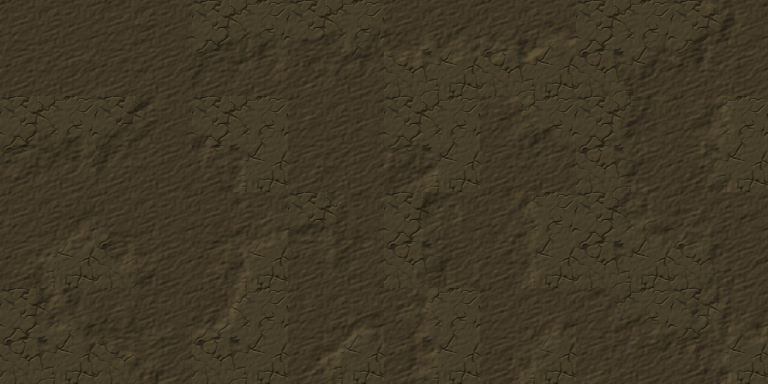
This texture is drawn by a Shadertoy shader. Its source:

```glsl
// Draws an 8 by 4 sheet of terrain tiles where rippled mud meets raised, cracked clay.

const vec2 TILES = vec2(8.0, 4.0);
const vec3 MUD_COLOR = vec3(0.249, 0.213, 0.146);
const vec3 CLAY_COLOR = vec3(0.273, 0.238, 0.161);
const vec3 CRACK_COLOR = vec3(0.130, 0.112, 0.075);
const vec2 LIGHT_DIR = vec2(-0.7, 0.7);
const float RELIEF_STEP = 0.010;   // slope sampling distance, in tiles
const float RIPPLE_HEIGHT = 0.0055;
const float GRAIN_HEIGHT = 0.0055;
const float BUMP_HEIGHT = 0.042;
const float CLAY_HEIGHT = 0.020;
const float CRACK_DEPTH = 0.008;
const float CRACK_CELLS = 7.0;     // clay plates across one tile
const float CRACK_WIDTH = 0.17;    // in plates

// Clay corners of each tile, top row first: 1 = TL, 2 = TR, 4 = BL, 8 = BR
const int CORNERS[32] = int[32](
    0, 0, 3, 3, 12, 12, 7, 1,
    3, 1, 11, 0, 11, 2, 5, 10,
    8, 4, 8, 1, 5, 10, 13, 4,
    13, 4, 14, 8, 10, 8, 2, 9);

float hash(vec2 p) {
    vec3 q = fract(vec3(p.xyx) * 0.1031);
    q += dot(q, q.yzx + 33.33);
    return fract((q.x + q.y) * q.z);
}

// Value noise that wraps after a whole number of cells
float noise(vec2 p, float period, float seed) {
    vec2 i = floor(p), f = fract(p);
    f = f * f * (3.0 - 2.0 * f);
    vec2 a = mod(i, period) + seed, b = mod(i + 1.0, period) + seed;
    return mix(mix(hash(a), hash(vec2(b.x, a.y)), f.x),
               mix(hash(vec2(a.x, b.y)), hash(b), f.x), f.y);
}

float fbm(vec2 p, float cells, float seed) {
    float sum = 0.0, gain = 0.5;
    for (int i = 0; i < 3; i++) {
        sum += gain * noise(p * cells, cells, seed);
        cells *= 2.0;
        gain *= 0.5;
    }
    return sum / 0.875;
}

// Broken cracks along the borders of wrapping cells
float cracks(vec2 p) {
    vec2 warp = vec2(noise(p * 20.0, 20.0, 3.0), noise(p * 20.0, 20.0, 41.0)) - 0.5;
    vec2 q = p * CRACK_CELLS + warp * 0.4;
    vec2 cell = floor(q);
    float nearest = 9.0, second = 9.0;
    for (int y = -1; y <= 1; y++)
    for (int x = -1; x <= 1; x++) {
        vec2 c = cell + vec2(x, y), id = mod(c, CRACK_CELLS);
        float d = distance(q, c + 0.05 + 0.9 * vec2(hash(id + 7.0), hash(id + 63.0)));
        second = min(second, max(nearest, d));
        nearest = min(nearest, d);
    }
    float strength = smoothstep(0.2, 0.85, noise(p * 11.0, 11.0, 19.0));
    return strength * (1.0 - smoothstep(0.02, CRACK_WIDTH, second - nearest));
}

// Blend of the four corner types, roughened inside the tile
float clayField(vec2 p, int corners, float seed) {
    vec4 c = vec4(corners & 1, (corners >> 1) & 1, (corners >> 2) & 1, (corners >> 3) & 1);
    vec2 w = smoothstep(0.0, 1.0, p);
    float field = mix(mix(c.z, c.w, w.x), mix(c.x, c.y, w.x), w.y);
    return field + (fbm(p, 4.0, seed) - 0.5) * 0.65;
}

// Returns height, clay coverage and crack coverage
vec3 terrain(vec2 p, int corners, float seed) {
    float field = clayField(p, corners, seed);
    float clay = smoothstep(0.32, 0.68, field);
    float slope = smoothstep(0.0, 0.3, field) * (1.0 - smoothstep(0.4, 0.8, field));
    float crack = cracks(p) * clay;
    float ripple = noise(12.0 * vec2(p.x, 3.0 * p.y - p.x), 12.0, 11.0);
    float grain = noise(p * 32.0, 32.0, 27.0);
    float height = mix(RIPPLE_HEIGHT, 0.002, clay) * ripple
        + GRAIN_HEIGHT * mix(1.0, 0.6, clay) * grain
        + BUMP_HEIGHT * slope * (fbm(p, 6.0, seed + 90.0) - 0.5)
        + CLAY_HEIGHT * clay - CRACK_DEPTH * crack;
    return vec3(height, clay, crack);
}

vec3 shade(vec2 uv) {
    vec2 t = uv * TILES, id = clamp(floor(t), vec2(0.0), TILES - 1.0), p = t - id;
    int corners = CORNERS[int((TILES.y - 1.0 - id.y) * TILES.x + id.x)];
    float seed = 100.0 + 17.0 * id.x + 139.0 * id.y;

    // Relief lighting from the upper left
    vec3 here = terrain(p, corners, seed);
    vec2 slope = vec2(terrain(p + vec2(RELIEF_STEP, 0.0), corners, seed).x,
                      terrain(p + vec2(0.0, RELIEF_STEP), corners, seed).x) - here.x;
    float light = clamp(1.0 - dot(slope / RELIEF_STEP, LIGHT_DIR), 0.6, 1.4);

    // Soil colour
    vec3 soil = mix(MUD_COLOR, CLAY_COLOR, here.y);
    return mix(soil, CRACK_COLOR, 0.7 * here.z) * light;
}

void mainImage(out vec4 fragColor, in vec2 fragCoord) {
    // Four samples smooth the fine relief
    vec3 color = vec3(0.0);
    for (int i = 0; i < 4; i++) {
        vec2 offset = vec2(i & 1, i >> 1) * 0.5 - 0.25;
        color += shade((fragCoord + offset) / iResolution.xy);
    }
    fragColor = vec4(color * 0.25, 1.0);
}
```
